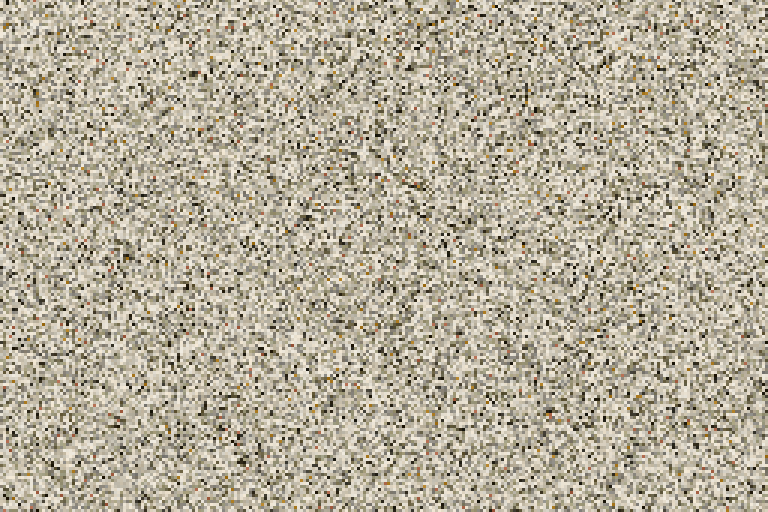
A WebGL 2 fragment shader for this texture:

```glsl
#version 300 es
precision highp float;
// Fine stone grain: a grid of small square cells, each with its own hashed tone.
// Tones run from cream to near black, with rare rust and ochre flecks, and soft
// noise makes the dark grains slightly denser in some areas than in others.

uniform vec2 u_resolution;
out vec4 fragColor;

// Three independent random values in 0..1 for each cell and layer
vec3 hash3(vec2 cell, int layer) {
    uvec3 v = uvec3(ivec3(ivec2(cell), layer)) * 1664525u + 1013904223u;
    v.x += v.y * v.z; v.y += v.z * v.x; v.z += v.x * v.y;
    v ^= v >> 16u;
    v.x += v.y * v.z; v.y += v.z * v.x; v.z += v.x * v.y;
    return vec3(v >> 8u) / 16777216.0;
}

float valueNoise(vec2 p) {
    vec2 i = floor(p), f = fract(p);
    f = f * f * (3.0 - 2.0 * f);
    vec2 e = vec2(0.0, 1.0);
    return mix(mix(hash3(i, 7).x, hash3(i + e.yx, 7).x, f.x),
               mix(hash3(i + e.xy, 7).x, hash3(i + e.yy, 7).x, f.x), f.y);
}

vec3 grainColor(vec2 cell) {
    // A few cells share the tone of a neighbour, forming short dashes
    vec3 link = hash3(cell, 1);
    vec2 source = cell;
    if (link.x < 0.05) source.x -= 1.0;
    else if (link.x < 0.10) source.y -= 1.0;

    float density = valueNoise(cell / 22.0) + valueNoise(cell / 9.0) - 1.0;
    float pick = pow(hash3(source, 2).x, 1.0 - 0.16 * density);
    vec3 vary = hash3(cell, 3) - 0.5;

    // Tone families, from light to dark
    vec3 color;
    float spread;
    if (pick < 0.34)      { color = vec3(0.89, 0.86, 0.80); spread = 0.12; }
    else if (pick < 0.65) { color = vec3(0.75, 0.72, 0.65); spread = 0.13; }
    else if (pick < 0.77) { color = vec3(0.62, 0.60, 0.48); spread = 0.14; }
    else if (pick < 0.90) { color = vec3(0.54, 0.52, 0.48); spread = 0.17; }
    else if (pick < 0.965) { color = vec3(0.41, 0.38, 0.27); spread = 0.18; }
    else                  { color = vec3(0.19, 0.17, 0.12); spread = 0.21; }
    color += spread * vary.x + vec3(0.02, -0.01, -0.05) * vary.y;

    // Rare warm flecks
    vec3 fleck = mix(vec3(0.66, 0.47, 0.12), vec3(0.65, 0.38, 0.27), step(0.5, link.z));
    return mix(color, fleck + 0.15 * vary.z, step(link.y, 0.012));
}

void main() {
    float pixel = 256.0 / u_resolution.x;
    vec2 top = gl_FragCoord.xy * pixel + 0.5 * pixel;
    vec2 cell = floor(top);

    // Weight the cells under this pixel by the area they cover
    vec2 cover = clamp((top - cell) / pixel, 0.0, 1.0);
    vec3 lower = mix(grainColor(cell - 1.0), grainColor(cell - vec2(0.0, 1.0)), cover.x);
    vec3 upper = mix(grainColor(cell - vec2(1.0, 0.0)), grainColor(cell), cover.x);
    fragColor = vec4(clamp(mix(lower, upper, cover.y), 0.0, 1.0), 1.0);
}
```
